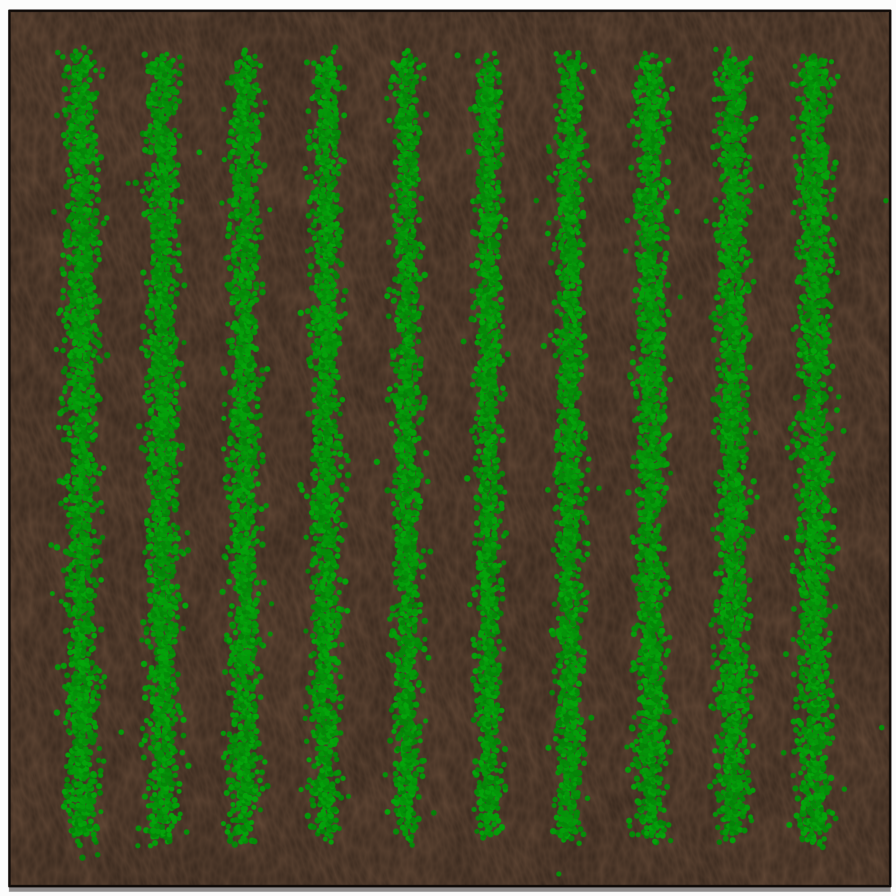
This pattern is drawn by a WebGL 2 fragment shader. Its source:

```glsl
#version 300 es
precision highp float;
// Ten upright rows of green sprouts on streaky brown soil, inside a thin dark frame.
// Each row is a cloud of small dots on a jittered grid, thinning with distance from
// the row's axis; the soil is stretched cellular noise over layered sines.

#define ROWS 10.0
#define FIRST_ROW_X 0.0911
#define ROW_STEP 0.0908
#define ROW_HALF_LENGTH 0.424
#define ROW_SPREAD 0.0130
#define DOT_CELL 0.0040
#define DOT_RADIUS 0.0034
#define SOIL_CONTRAST 0.42
#define FRAME_WIDTH 0.0028

uniform vec2 u_resolution;
out vec4 fragColor;

const vec3 PAPER = vec3(0.99);
const vec3 SOIL = vec3(0.305, 0.222, 0.165);
const vec3 LEAF_DARK = vec3(0.02, 0.50, 0.03);
const vec3 LEAF_LIGHT = vec3(0.01, 0.65, 0.04);
const vec3 FRAME_INK = vec3(0.06, 0.04, 0.03);
const vec3 SHADOW_GREY = vec3(0.56, 0.55, 0.55);

vec3 hash32(vec2 p) {
  vec3 q = fract(p.xyx * vec3(0.1031, 0.1030, 0.0973));
  q += dot(q, q.yxz + 33.33);
  return fract((q.xxy + q.yzz) * q.zyx);
}

// Distance to the nearest scattered point, one point per unit cell.
float cellular(vec2 p) {
  vec2 cell = floor(p);
  float nearest = 2.0;
  for (int j = -1; j <= 1; j++) {
    for (int i = -1; i <= 1; i++) {
      vec2 id = cell + vec2(i, j);
      nearest = min(nearest, distance(p, id + hash32(id + 71.0).xy));
    }
  }
  return nearest;
}

// Broad uneven patches from warped sines, about -1 to 1.
float patches(vec2 p) {
  p += 0.06 * sin(p.yx * vec2(19.0, 27.0) + vec2(1.3, 4.1));
  return 0.5 * sin(p.x * 41.0 + 3.0 * sin(p.y * 11.0))
       + 0.3 * sin(p.y * 33.0 - p.x * 23.0)
       + 0.2 * sin(p.x * 87.0 + p.y * 29.0);
}

vec3 soilColor(vec2 uv) {
  vec2 leaning = uv + vec2(0.12 * uv.y + 0.004 * sin(uv.y * 47.0 + uv.x * 30.0), 0.0);
  float fine = cellular(leaning * vec2(170.0, 75.0)) - 0.47;
  float coarse = cellular(leaning * vec2(72.0, 29.0) + 19.0) - 0.47;
  float tone = 0.55 * fine + 0.50 * coarse + 0.13 * patches(uv);
  return SOIL * (1.0 + SOIL_CONTRAST * tone * vec3(1.0, 1.03, 1.06));
}

// Chance that a sprout stands at this point.
float sproutChance(vec2 p) {
  float row = clamp(round((p.x - FIRST_ROW_X) / ROW_STEP), 0.0, ROWS - 1.0);
  float axis = FIRST_ROW_X + row * ROW_STEP;
  float beyondEnd = max(abs(p.y - 0.5) - ROW_HALF_LENGTH, 0.0);
  // Middle rows are narrower; every row swells and thins along its length.
  float spread = ROW_SPREAD * mix(0.84, 1.10, abs(row - 4.6) / 4.6);
  spread *= 1.0 + 0.07 * sin(p.y * 61.0 + row * 2.4) + 0.06 * sin(p.y * 137.0 + row * 5.1);
  float d = length(vec2(p.x - axis, beyondEnd)) / spread;
  return exp(-d * d);
}

// Lays the dots of the neighbouring cells over the soil.
vec3 addSprouts(vec3 color, vec2 uv, float soft) {
  vec2 cell = floor(uv / DOT_CELL);
  for (int j = -1; j <= 1; j++) {
    for (int i = -1; i <= 1; i++) {
      vec2 id = cell + vec2(i, j);
      vec3 rnd = hash32(id + 5.0);
      vec3 look = hash32(id + 307.0);
      vec2 center = (id + rnd.xy) * DOT_CELL;
      float radius = DOT_RADIUS * mix(0.8, 1.05, look.x);
      float cover = 1.0 - smoothstep(-soft, soft, distance(uv, center) - radius);
      cover *= step(rnd.z, sproutChance(center));
      color = mix(color, mix(LEAF_DARK, LEAF_LIGHT, look.y), cover);
    }
  }
  return color;
}

float boxDistance(vec2 p, vec2 halfSize) {
  vec2 q = abs(p) - halfSize;
  return length(max(q, 0.0)) + min(max(q.x, q.y), 0.0);
}

void main() {
  vec2 uv = gl_FragCoord.xy / u_resolution;
  float pixel = 1.0 / min(u_resolution.x, u_resolution.y);
  float soft = max(pixel * 0.75, 0.0009);

  vec3 field = addSprouts(soilColor(uv), uv, soft);

  // Paper margin with a grey strip under the field.
  float strip = boxDistance(uv - vec2(0.502, 0.0075), vec2(0.492, 0.0028));
  vec3 color = mix(PAPER, SHADOW_GREY, 1.0 - smoothstep(-soft, soft, strip));

  // Field and its outline.
  float edge = boxDistance(uv - vec2(0.502, 0.4995), vec2(0.4915, 0.4885));
  color = mix(color, field, 1.0 - smoothstep(-soft, soft, edge));
  float outline = abs(edge) - 0.5 * FRAME_WIDTH;
  color = mix(color, FRAME_INK, 1.0 - smoothstep(-soft, soft, outline));

  fragColor = vec4(color, 1.0);
}
```
